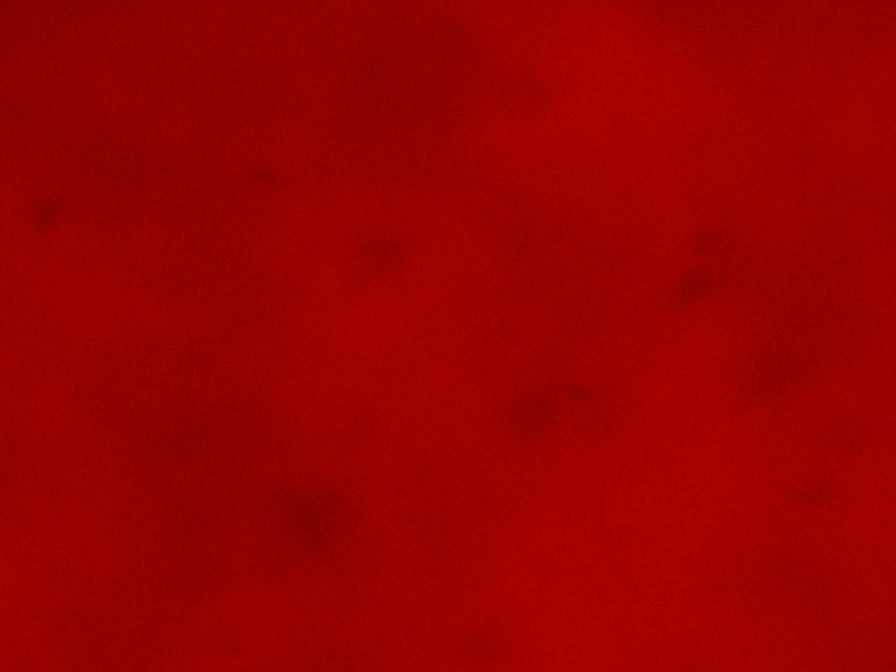
Reproduce this texture procedurally as a Shadertoy shader.

```glsl
#define BASE_RED 0.613
#define GREEN_TINT 0.008
#define FALLOFF 0.085
#define CLOUD_SCALE 3.4
#define CLOUD_DEPTH 0.225
#define SPOT_COUNT 16
#define SPOT_DEPTH 0.09
#define GRAIN_SCALE 210.0
#define GRAIN_DEPTH 0.059
#define LIGHT_CENTER vec2(0.74, 0.36)

float hash(vec2 p) {
    vec3 q = fract(p.xyx * 0.1031);
    q += dot(q, q.yzx + 33.33);
    return fract((q.x + q.y) * q.z);
}

float noise(vec2 p) {
    vec2 cell = floor(p), f = fract(p);
    f = f * f * (3.0 - 2.0 * f);
    float low = mix(hash(cell), hash(cell + vec2(1, 0)), f.x);
    float high = mix(hash(cell + vec2(0, 1)), hash(cell + vec2(1, 1)), f.x);
    return mix(low, high, f.y);
}

// Layered noise, centred on zero
float clouds(vec2 p) {
    float sum = 0.0, weight = 0.5;
    for (int i = 0; i < 4; i++) {
        sum += weight * (noise(p) - 0.5);
        p = mat2(1.6, 1.2, -1.2, 1.6) * p + 17.3;
        weight *= 0.5;
    }
    return sum;
}

// Blurred, slightly ragged blots of mixed size
float spots(vec2 p, float aspect) {
    vec2 warp = vec2(noise(p * 26.0), noise(p * 26.0 + 71.0)) - 0.5;
    p += 0.025 * warp;
    float shade = 0.0;
    for (int i = 0; i < SPOT_COUNT; i++) {
        float id = float(i) + 1.0;
        vec2 center = vec2(hash(vec2(id, 3.0)) * aspect, hash(vec2(id, 19.0)));
        float size = mix(0.018, 0.07, pow(hash(vec2(id, 41.0)), 2.0));
        float angle = 0.9 * hash(vec2(id, 57.0));
        float c = cos(angle), s = sin(angle);
        vec2 d = mat2(c, -s, s, c) * (p - center) / size;
        d.y *= 1.4;
        float strength = mix(0.4, 1.0, hash(vec2(id, 83.0)));
        shade = max(shade, strength * exp(-dot(d, d)));
    }
    return shade;
}

// Fine sensor-like speckle at two sizes
float grain(vec2 p) {
    float coarse = noise(p * GRAIN_SCALE + 9.0) - 0.5;
    float fine = noise(p * GRAIN_SCALE * 1.7 + 231.0) - 0.5;
    return 0.65 * coarse + 0.6 * fine;
}

void mainImage(out vec4 fragColor, in vec2 fragCoord) {
    vec2 p = fragCoord / iResolution.y;
    float aspect = iResolution.x / iResolution.y;

    // Uneven light over the sheet
    vec2 offset = p - LIGHT_CENTER;
    float red = BASE_RED - FALLOFF * dot(offset, offset);
    red += CLOUD_DEPTH * clouds(p * CLOUD_SCALE + 5.0);

    red -= SPOT_DEPTH * spots(p, aspect);

    float speckle = grain(p);
    red += GRAIN_DEPTH * speckle;
    float green = GREEN_TINT * (0.8 + speckle);

    fragColor = vec4(red, green, 0.0, 1.0);
}
```
